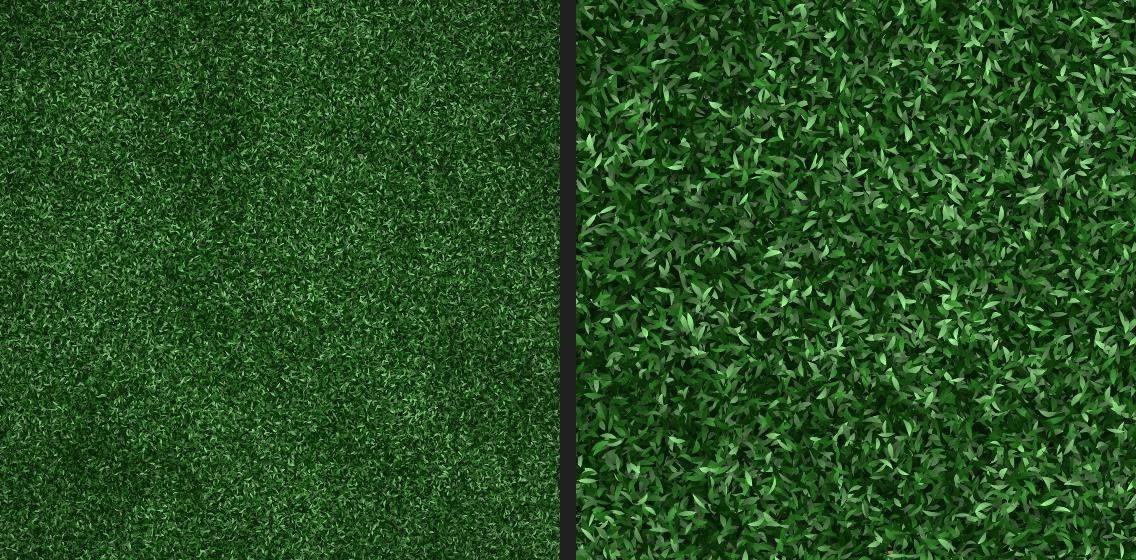
Left, the full canvas; right, a detail of the centre.
Reproduce this texture procedurally as a Shadertoy shader.

```glsl
vec4 hash4(vec2 p) {
    vec4 q = fract(p.xyxy * vec4(0.1031, 0.1030, 0.0973, 0.1099));
    q += dot(q, q.wzxy + 33.33);
    return fract((q.xxyz + q.yzzw) * q.zywx);
}

float gradientNoise(vec2 p) {
    vec2 i = floor(p), f = fract(p);
    vec2 u = f * f * f * (f * (f * 6.0 - 15.0) + 10.0);
    vec2 e = vec2(0.0, 1.0);
    float a = dot(hash4(i + e.xx).xy * 2.0 - 1.0, f - e.xx);
    float b = dot(hash4(i + e.yx).xy * 2.0 - 1.0, f - e.yx);
    float c = dot(hash4(i + e.xy).xy * 2.0 - 1.0, f - e.xy);
    float d = dot(hash4(i + e.yy).xy * 2.0 - 1.0, f - e.yy);
    return mix(mix(a, b, u.x), mix(c, d, u.x), u.y);
}

mat2 rotation(float angle) {
    float c = cos(angle), s = sin(angle);
    return mat2(c, -s, s, c);
}

// Blade tone picked by a 0..1 value, from shadowed to sunlit
vec3 bladeColor(float tone) {
    if (tone < 0.28) return vec3(0.05, 0.19, 0.03);
    if (tone < 0.53) return vec3(0.11, 0.32, 0.08);
    if (tone < 0.71) return vec3(0.19, 0.45, 0.15);
    if (tone < 0.84) return vec3(0.27, 0.42, 0.24);
    return vec3(0.42, 0.66, 0.38);
}

// Signed distance to a curved blade, pointed at both ends
float bladeDistance(vec2 p, float halfLength, float halfWidth, float bend) {
    float s = p.x / halfLength;
    p.y += bend * (s * s - 0.4);
    return max(abs(p.y) - halfWidth * (1.0 - s * s), abs(p.x) - halfLength);
}

void mainImage(out vec4 fragColor, in vec2 fragCoord) {
    vec2 uv = fragCoord / iResolution.y;
    float cells = 125.0;
    float blur = 0.55 * cells / iResolution.y;

    // Broad patches of lusher and duller turf
    float patches = 0.6 * gradientNoise(uv * 5.0 + 3.7)
                  + 0.5 * gradientNoise(uv * 13.0 + 9.1)
                  + 0.5 * gradientNoise(uv * 34.0 + 21.3);

    // Soil and thatch in the gaps
    float thatch = smoothstep(-0.1, 0.5, gradientNoise(uv * 90.0));
    vec3 color = mix(vec3(0.015, 0.09, 0.008), vec3(0.10, 0.15, 0.07), thatch);

    // Blades, stacked from the deepest layer to the top
    for (int layer = 0; layer < 7; layer++) {
        float height = float(layer) / 6.0;
        vec2 p = rotation(float(layer) * 0.9) * uv * cells + float(layer) * 37.3 + 300.0;
        vec2 cell = floor(p);
        for (int k = 0; k < 9; k++) {
            vec2 id = cell + vec2(k % 3 - 1, k / 3 - 1);
            vec4 shape = hash4(id + float(layer) * 71.0);
            vec4 look = hash4(id + float(layer) * 53.0 + 417.0);

            vec2 q = rotation(shape.z * 6.2832) * (p - id - shape.xy);
            float halfLength = mix(0.42, 0.8, shape.w);
            float halfWidth = mix(0.12, 0.23, look.y);
            float d = bladeDistance(q, halfLength, halfWidth, (look.z - 0.5) * 0.5);
            float cover = smoothstep(blur, -blur, d);

            vec3 blade = bladeColor(look.x + 0.22 * patches);
            blade = mix(blade, vec3(0.55, 0.50, 0.20), step(0.9993, look.w));
            blade *= mix(0.5, 1.06, height) * mix(0.85, 1.15, look.w);
            blade *= 1.0 + 0.22 * q.x / halfLength;
            color = mix(color, blade, cover);
        }
    }

    // Gentle falloff towards the borders
    vec2 centered = fragCoord / iResolution.xy - 0.5;
    color *= 1.06 - 0.35 * dot(centered, centered) + 0.12 * patches;
    fragColor = vec4(clamp(color, 0.0, 1.0), 1.0);
}
```
